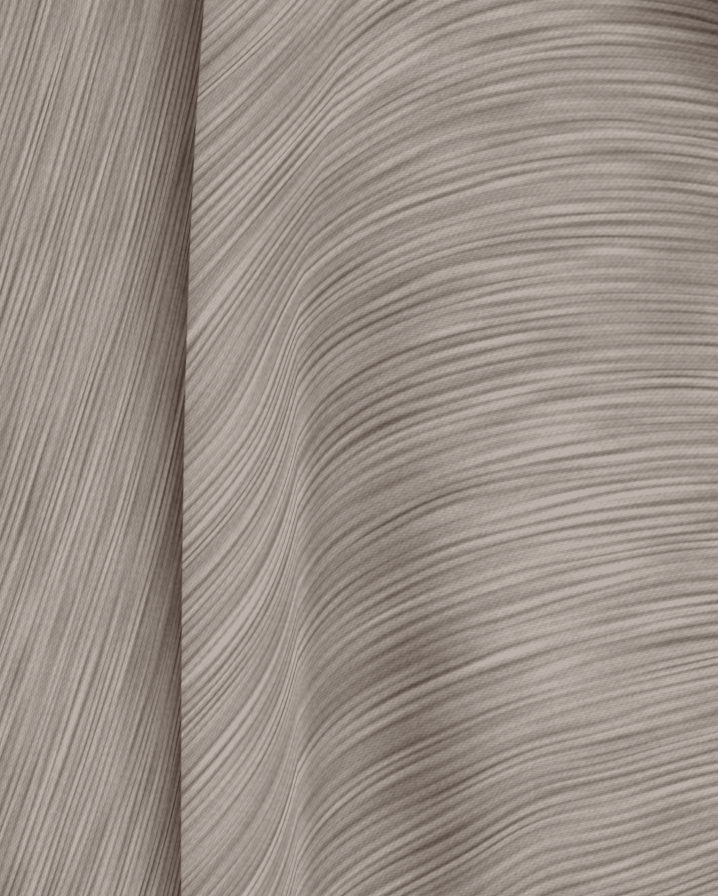
Give the GLSL for this texture, as a WebGL 2 fragment shader.

```glsl
#version 300 es
precision highp float;
// Draped pleated cloth: a flat panel at left tucks behind a rolled fold at right.
// Each panel has a thread coordinate whose level curves are the pleat lines;
// soft masks add the broad light and shadow of the drape.
uniform vec2 u_resolution;
out vec4 fragColor;

const vec3 SHADOW = vec3(0.32, 0.27, 0.24);
const vec3 LIGHT = vec3(0.68, 0.64, 0.61);
const float PLEATS_RIGHT = 70.0;   // pleats per canvas height
const float PLEATS_LEFT = 105.0;
const float PLEAT_DEPTH = 0.21;
const float WEAVE_DEPTH = 0.06;
const float GRAIN_DEPTH = 0.13;

float hash(vec2 p) {
  p = fract(p * vec2(0.1031, 0.1137));
  p += dot(p, p.yx + 33.33);
  return fract((p.x + p.y) * p.x * 7.13);
}

float noise(vec2 p) {
  vec2 i = floor(p), f = fract(p);
  f = f * f * (3.0 - 2.0 * f);
  i += 200.0;
  return mix(mix(hash(i), hash(i + vec2(1, 0)), f.x),
             mix(hash(i + vec2(0, 1)), hash(i + vec2(1, 1)), f.x), f.y);
}

// Soft elliptical spot, 1 at its centre
float spot(vec2 p, vec2 centre, vec2 radius) {
  vec2 d = (p - centre) / radius;
  return exp(-dot(d, d));
}

// Edge of the rolled fold
float foldEdge(float y) { return 0.202 + 0.026 * y * y * y; }

// Line of the inner crease, opening out towards the top
float creaseLine(float y) { return 0.332 + 0.05 * smoothstep(0.6, 1.0, y); }

// Left panel: steep threads that bunch up towards the fold
float leftThread(vec2 p) {
  float d = max(foldEdge(p.y) - p.x, 0.0);
  return p.x - 0.022 * log(d + 0.02) - p.y * (0.40 - 0.05 * p.y);
}

// Right panel: threads climb the roll, rise along the crease, then arch over
float rightThread(vec2 p) {
  float d = p.x - creaseLine(p.y);
  float open = smoothstep(0.5, 0.97, p.y);
  float width = mix(0.016, 0.07, open);
  float pull = d < 0.0 ? 0.052 : mix(0.026, 0.04, open);
  float rise = pull * asinh(d / width);
  rise += d < 0.0 ? 0.6 * d : 0.3 * d - (0.35 + 0.9 * (p.y - 0.5)) * d * d;
  rise += 0.016 * spot(p, vec2(0.60, 0.07), vec2(0.07, 0.1));
  return p.y - rise;
}

// Relief of the pleats: s counts pleats, t runs along the thread
float pleatRelief(float s, float t) {
  float footprint = fwidth(s);
  float wander = 0.9 * noise(vec2(s * 0.45, t * 4.0)) + 0.4 * noise(vec2(s, t * 12.0));
  float phase = 6.2832 * (s + wander);
  float groove = pow(0.5 + 0.5 * sin(phase), 2.5);
  float ridge = 0.7 - 1.9 * groove + 0.3 * sin(phase + 2.2);
  float strength = 0.15 + 1.1 * noise(vec2(s * 0.7 + 17.0, t * 9.0));
  float coarse = noise(vec2(s * 0.9 + 5.0, t * 7.0)) - 0.5;
  float fine = noise(vec2(s * 2.4, t * 16.0 + 9.0)) - 0.5;
  float relief = 0.95 * ridge * strength * (1.0 - smoothstep(0.3, 0.8, footprint));
  relief += 0.8 * coarse * (1.0 - smoothstep(0.5, 1.4, footprint));
  relief += 1.5 * fine * (1.0 - smoothstep(0.28, 0.7, footprint));
  return relief;
}

// Rows of small stitches that follow the threads
float weave(float s, float t) {
  float fade = 1.0 - smoothstep(0.15, 0.32, fwidth(s));
  return sin(s * 18.85) * (0.5 + sin(t * 900.0 + s * 9.42)) * fade;
}

float leftLight(vec2 p) {
  float d = foldEdge(p.y) - p.x;
  float light = 0.79 + 0.09 * spot(p, vec2(0.09, 0.45), vec2(0.07, 0.5));
  light -= 0.25 * (1.0 - smoothstep(0.0, 0.08, d));
  float reach = mix(0.016, 0.036, smoothstep(0.3, 0.9, p.y));
  return light - 0.55 * exp(-max(d, 0.0) / reach);
}

float rightLight(vec2 p) {
  float d = p.x - creaseLine(p.y);
  float low = 1.0 - smoothstep(0.45, 0.85, p.y);
  float light = 0.85 - 0.16 * exp(-max(p.x - foldEdge(p.y), 0.0) / 0.014);
  light += 0.07 * spot(p, vec2(0.26, 0.4), vec2(0.045, 0.5));
  light += 0.07 * low * exp(-pow(d / 0.014, 2.0));
  light -= 0.19 * low * smoothstep(0.0, 0.02, d) * exp(-max(d, 0.0) / 0.12);
  light -= 0.14 * spot(p, vec2(0.39, 0.66), vec2(0.09, 0.18));
  light -= 0.33 * spot(p, vec2(0.475 - 0.08 * (p.y - 0.2), 0.17), vec2(0.06, 0.23));
  light += 0.12 * spot(p, vec2(0.65, 0.42), vec2(0.13, 0.28));
  light -= 0.09 * spot(p, vec2(0.80, 0.72), vec2(0.12, 0.2));
  float corner = dot(p - vec2(0.677, 1.0), vec2(0.68, 0.73));
  return light - 0.52 * smoothstep(-0.035, 0.07, corner);
}

void main() {
  vec2 p = gl_FragCoord.xy / u_resolution.y;
  float sLeft = leftThread(p) * PLEATS_LEFT;
  float sRight = rightThread(p) * PLEATS_RIGHT;

  // Shade both panels, then lay the roll over the flat one
  float left = leftLight(p) + PLEAT_DEPTH * pleatRelief(sLeft, p.y)
             + WEAVE_DEPTH * weave(sLeft, p.y);
  float right = rightLight(p) + PLEAT_DEPTH * pleatRelief(sRight, p.x)
              + WEAVE_DEPTH * weave(sRight, p.x);
  float edge = 1.2 / u_resolution.y;
  float onRoll = smoothstep(-edge, edge, p.x - foldEdge(p.y));
  float light = mix(left, right, onRoll);

  light += GRAIN_DEPTH * (noise(p * 330.0) - 0.5);
  fragColor = vec4(mix(SHADOW, LIGHT, clamp(light, -0.1, 1.15)), 1.0);
}
```
